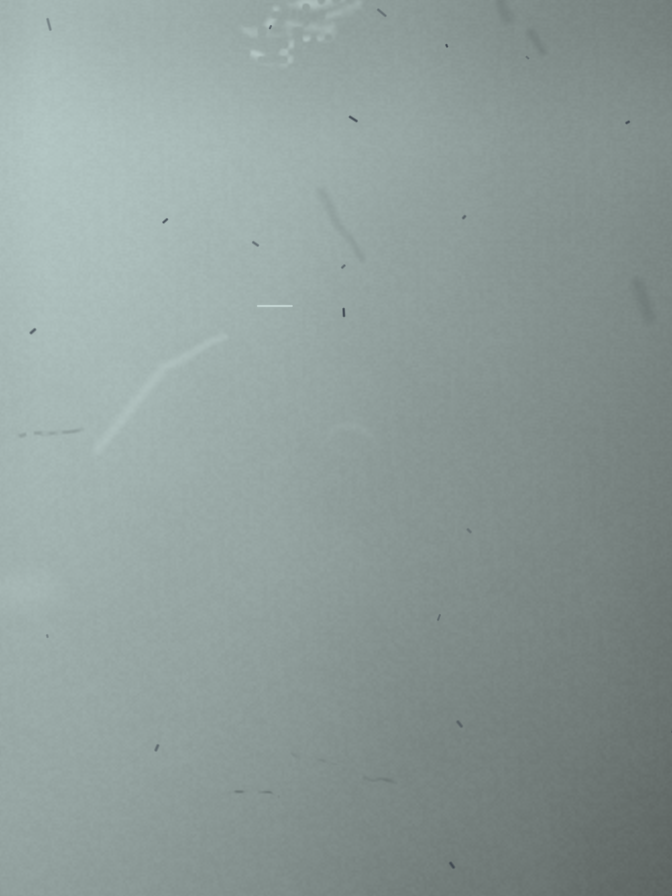
Write a Shadertoy shader that draws this texture.

```glsl
const vec3 SHADE = vec3(0.44, 0.48, 0.47);
const vec3 SHEEN = vec3(0.67, 0.74, 0.73);
const vec3 FLECK_INK = vec3(0.17, 0.20, 0.25);
const vec3 SCUFF_LIGHT = vec3(0.80, 0.87, 0.86);
const vec3 SCUFF_DARK = vec3(0.32, 0.36, 0.36);

float hash(vec2 p) {
    return fract(sin(dot(p, vec2(127.1, 311.7))) * 43758.5453);
}

float noise(vec2 p) {
    vec2 i = floor(p), f = fract(p);
    f = f * f * (3.0 - 2.0 * f);
    return mix(mix(hash(i), hash(i + vec2(1, 0)), f.x),
               mix(hash(i + vec2(0, 1)), hash(i + vec2(1, 1)), f.x), f.y);
}

float fbm(vec2 p) {
    float sum = 0.0, amp = 0.5;
    for (int i = 0; i < 4; i++) {
        sum += amp * noise(p);
        p = p * 2.03 + 17.0;
        amp *= 0.5;
    }
    return sum;
}

float segment(vec2 p, vec2 a, vec2 b) {
    vec2 ab = b - a;
    return length(p - a - ab * clamp(dot(p - a, ab) / dot(ab, ab), 0.0, 1.0));
}

// Soft line, strongest on its axis
float stroke(vec2 p, vec2 a, vec2 b, float width) {
    return 1.0 - smoothstep(0.0, width, segment(p, a, b));
}

// Stroke broken up and bent by noise
float scuff(vec2 p, vec2 a, vec2 b, float width) {
    vec2 bend = vec2(noise(p * 40.0), noise(p * 40.0 + 9.0)) - 0.5;
    float wear = smoothstep(0.25, 0.75, noise(p * 90.0));
    return stroke(p + bend * 0.012, a, b, width) * wear;
}

// Sparse small dark marks, one at most per cell
float flecks(vec2 p, float cell, float chance) {
    vec2 id = floor(p / cell);
    vec2 center = (id + 0.2 + 0.6 * vec2(hash(id + 3.1), hash(id + 7.7))) * cell;
    float angle = 1.57 + 2.2 * (hash(id + 11.3) - 0.5);
    float size = hash(id + 19.9);
    vec2 reach = vec2(cos(angle), sin(angle)) * mix(0.001, 0.008, size * size);
    float mark = stroke(p, center - reach, center + reach, mix(0.0028, 0.0045, hash(id + 23.0)));
    return mark * step(hash(id + 31.0), chance) * mix(0.35, 1.0, hash(id + 41.0));
}

// Broad falloff of light over the sheet
float lighting(vec2 uv) {
    float level = 1.21 - 0.89 * pow(uv.x, 1.2) - 0.62 * pow(1.0 - uv.y, 1.3);
    level -= 0.25 * smoothstep(0.82, 1.0, uv.y);
    return level - 0.12 * smoothstep(0.07, 0.0, uv.x) * uv.y;
}

void mainImage(out vec4 fragColor, in vec2 fragCoord) {
    vec2 uv = fragCoord / iResolution.xy;
    vec2 p = fragCoord / iResolution.x;

    // Light, cloudy stains and fine grain
    float level = lighting(uv);
    level += 0.14 * (fbm(p * vec2(5.0, 4.0)) - 0.47);
    level += 0.07 * (noise(p * 190.0) - 0.5) + 0.06 * (noise(p * 330.0) - 0.5);
    vec3 color = mix(SHADE, SHEEN, level);

    // Pale ridge, its soft lower side, and a faint arch
    vec2 bent = p + 0.012 * (noise(p * 22.0) - 0.5);
    vec2 knee = vec2(0.243, 0.786);
    float ridge = max(stroke(bent, vec2(0.15, 0.67), knee, 0.014),
                      stroke(bent, knee, vec2(0.33, 0.83), 0.011));
    vec2 fromArch = p - vec2(0.52, 0.665);
    float arch = smoothstep(0.010, 0.0, abs(length(fromArch) - 0.035)) * smoothstep(0.0, 0.03, fromArch.y);
    float patchy = smoothstep(0.06, 0.0, length((p - vec2(0.03, 0.455)) * vec2(0.7, 1.2)));
    color = mix(color, SCUFF_LIGHT, 0.24 * ridge + 0.12 * arch * noise(p * 80.0) + 0.15 * patchy);

    // Fan of wiped streaks near the top
    float wipe = 0.0;
    for (int i = 0; i < 9; i++) {
        float k = float(i);
        vec2 start = vec2(0.33 + 0.16 * hash(vec2(k, 1.0)), 1.24 + 0.09 * hash(vec2(k, 2.0)));
        vec2 run = vec2(0.06, 0.045 * (hash(vec2(k, 3.0)) - 0.3));
        wipe += scuff(p, start, start + run, 0.012);
    }
    wipe += 1.6 * scuff(p, vec2(0.39, 1.285), vec2(0.41, 1.312), 0.012);
    color = mix(color, SCUFF_LIGHT, min(0.28 * wipe, 0.6));

    // Blurred dark smudges
    float smudge = stroke(p, vec2(0.745, 1.33), vec2(0.755, 1.305), 0.016);
    smudge += stroke(p, vec2(0.79, 1.285), vec2(0.807, 1.258), 0.012);
    smudge += stroke(p, vec2(0.95, 0.91), vec2(0.967, 0.86), 0.018);
    smudge += 0.6 * stroke(bent, vec2(0.48, 1.05), vec2(0.54, 0.95), 0.012);
    color = mix(color, SCUFF_DARK, 0.22 * smudge);

    // Thin worn scratches
    float scratch = scuff(p, vec2(0.34, 0.154), vec2(0.413, 0.148), 0.005);
    scratch += 0.7 * scuff(p, vec2(0.434, 0.208), vec2(0.59, 0.17), 0.006);
    scratch += 0.5 * scuff(p, vec2(0.03, 0.688), vec2(0.12, 0.694), 0.007);
    color = mix(color, SCUFF_DARK, 0.5 * scratch);

    // Flecks and one bright nick
    float chance = mix(0.22, 0.5, smoothstep(0.3, 0.7, uv.y));
    color = mix(color, FLECK_INK, 0.85 * flecks(p, 0.15, chance));
    color = mix(color, SCUFF_LIGHT, 0.9 * stroke(p, vec2(0.384, 0.878), vec2(0.434, 0.878), 0.0028));

    fragColor = vec4(clamp(color, 0.0, 1.0), 1.0);
}
```
